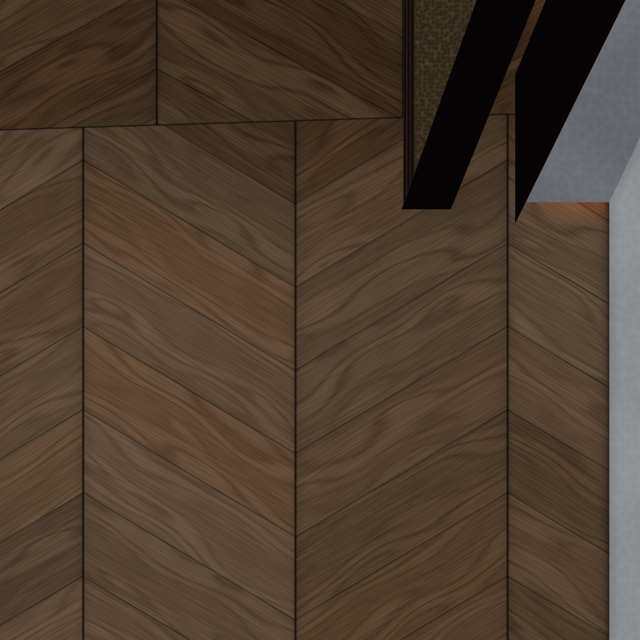
This texture is drawn by a WebGL 1 fragment shader. Its source:

```glsl
precision highp float;
uniform vec2 u_resolution;

float hash(vec2 c) {
    return fract(sin(dot(c, vec2(12.99, 78.23))) * 4375.85);
}

// Cellular distance with softened cell borders
float softCells(vec2 q) {
    vec2 cell = floor(q);
    float sum = 0.0;
    for (int j = -1; j <= 1; j++) {
        for (int i = -1; i <= 1; i++) {
            vec2 c = cell + vec2(float(i), float(j));
            vec2 site = c + 0.15 + 0.7 * vec2(hash(c), hash(c + 31.7));
            sum += exp(-7.0 * length(q - site));
        }
    }
    return -log(sum + 0.0001) / 7.0;
}

// Signed distance, positive to the right of the line from a to b
float rightOf(vec2 p, vec2 a, vec2 b) {
    vec2 d = normalize(b - a);
    return dot(p - a, vec2(d.y, -d.x));
}

float cover(float d) {
    float px = 0.8 / u_resolution.y;
    return smoothstep(-px, px, d);
}

// Dark joint of half width w
float joint(float d, float w) {
    float px = 0.8 / u_resolution.y;
    return 1.0 - smoothstep(w - px, w + px, abs(d));
}

vec3 woodGrain(vec2 g, float tone, float light) {
    vec2 q = g * vec2(5.0, 21.0);
    q.y += 0.24 * sin(q.x * 2.1 + tone * 6.0) + 0.09 * sin(q.x * 6.3 + q.y * 1.7);
    float field = softCells(q) + 0.55 * q.y;
    float ring = pow(0.5 + 0.5 * sin(19.0 * field + 0.6 * sin(q.x * 9.0)), 3.0);
    float broad = sin(5.0 * field + tone * 9.0);
    float fibre = softCells(g * vec2(16.0, 270.0)) - 0.3;
    float streak = sin(g.y * 820.0 + 3.0 * sin(g.x * 13.0) + 2.0 * sin(g.y * 190.0));
    float t = light + 0.34 * (tone - 0.5) - 0.34 * ring * (0.6 + 0.4 * broad)
            + 0.10 * broad + 0.35 * fibre + 0.06 * streak;
    vec3 wood = mix(vec3(0.20, 0.14, 0.09), vec3(0.38, 0.30, 0.23), clamp(t, -0.35, 1.25));
    return wood * mix(vec3(1.03, 0.99, 0.95), vec3(0.98, 1.0, 1.02), hash(vec2(tone, 4.0)));
}

vec3 chevronFloor(vec2 p) {
    // Main field below, wider and shifted columns above the cross joint
    float crossJoint = p.y - 0.797 - 0.031 * p.x;
    float upper = step(0.0, crossJoint);
    float width = mix(0.3316, 0.385, upper);
    float x = (p.x - mix(0.130, 0.245, upper)) / width;
    float column = floor(x);
    float u = fract(x);
    float run = width * mix(1.0 - u, u, mod(column, 2.0));
    float row = (p.y - mix(0.6, 0.55, upper) * run - 0.551) / 0.13;
    vec2 plank = vec2(column + 17.0 * upper, floor(row));
    float tone = hash(plank + 5.3);

    vec2 shift = 9.0 * vec2(hash(plank + 2.1), hash(plank + 8.6));
    float light = 0.80 - 0.48 * smoothstep(0.5, 0.95, p.y) + 0.06 * sin(p.x * 5.0 + 1.0);
    vec3 wood = woodGrain(vec2(run, fract(row) * 0.13) + shift, tone, light);

    // Joints between planks, columns and fields
    float plankEdge = min(fract(row), 1.0 - fract(row)) * 0.111;
    float columnEdge = min(u, 1.0 - u) * width;
    wood *= 1.0 - 0.38 * joint(plankEdge, 0.0009);
    wood *= 1.0 - 0.62 * joint(columnEdge, 0.0016);
    wood *= 1.0 - 0.15 * exp(-columnEdge * 160.0);
    wood *= 1.0 - 0.5 * joint(crossJoint, 0.0012);

    // Warm glow under the panel and shade beside the wall
    float glow = smoothstep(0.635, 0.69, p.y) * smoothstep(0.80, 0.90, p.x);
    wood += vec3(0.15, 0.05, 0.0) * glow;
    return wood * (1.0 - 0.55 * exp(-abs(p.x - 0.952) * 150.0));
}

void main() {
    vec2 p = gl_FragCoord.xy / u_resolution;
    vec3 color = chevronFloor(p);

    // Rough bronze face with a dark frame
    float barLeft = rightOf(p, vec2(0.628, 0.674), vec2(0.745, 1.0));
    float bronze = min(p.x - 0.630, -barLeft);
    float grit = softCells(p * 150.0);
    vec3 face = vec3(0.21, 0.17, 0.115) * (0.72 + 0.8 * grit);
    vec3 frame = vec3(0.10, 0.07, 0.05) * (1.0 + 0.5 * sin(p.x * 1100.0));
    color = mix(color, mix(frame, face, cover(p.x - 0.648)), cover(bronze));

    // Blue-grey panel
    float slant = rightOf(p, vec2(0.807, 0.655), vec2(0.977, 1.0));
    float mottle = softCells(p * 85.0) - 0.3 + 0.3 * sin(p.x * 23.0 + 2.0 * sin(p.y * 17.0));
    vec3 panel = vec3(0.40, 0.41, 0.44) + 0.045 * mottle;
    color = mix(color, panel, cover(min(slant, p.y - 0.684)));

    // Pale plaster wall
    float wall = min(p.x - 0.952, rightOf(p, vec2(0.952, 0.684), vec2(1.0, 0.785)));
    vec3 plaster = vec3(0.55, 0.56, 0.57) + 0.04 * mottle;
    plaster *= 0.93 + 0.07 * smoothstep(0.0, 0.02, wall);
    color = mix(color, plaster, cover(wall));

    // Two black bars
    float nearBar = min(min(barLeft, p.y - 0.673),
                        -rightOf(p, vec2(0.704, 0.672), vec2(0.837, 1.0)));
    float farBar = min(min(p.x - 0.805, -slant),
                       rightOf(p, vec2(0.805, 0.883), vec2(0.853, 1.0)));
    color = mix(color, vec3(0.02, 0.01, 0.01), cover(max(nearBar, farBar)));

    gl_FragColor = vec4(color, 1.0);
}
```
